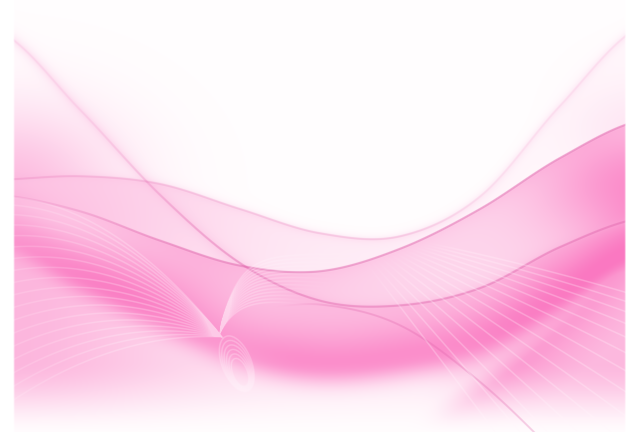
Give the GLSL for this background, as a Shadertoy shader.

```glsl
// Pink silk waves on white paper: translucent sheets bounded by smooth curves,
// a soft dark fold, fine contour strokes and fans of pale hairlines.
// Sheets are layered as one "ink" amount, then tinted; hairlines come from loops.

// Smooth curve through nine evenly spaced heights across the canvas.
float curve(float x, float k[9]) {
    float g = clamp(x, 0.0, 1.0) * 8.0;
    int i = min(int(g), 7);
    float t = g - float(i);
    float a = k[max(i - 1, 0)], b = k[i], c = k[i + 1], d = k[min(i + 2, 8)];
    return b + 0.5 * t * (c - a + t * (2.0 * a - 5.0 * b + 4.0 * c - d
             + t * (3.0 * (b - c) + d - a)));
}

// Distance to the zero line of a field, in canvas heights.
float lineDistance(float field) {
    float slope = length(vec2(dFdx(field), dFdy(field))) * iResolution.y;
    return abs(field) / max(slope, 1e-4);
}

float stroke(float field, float width) {
    return 1.0 - smoothstep(width, width + 1.5 / iResolution.y, lineDistance(field));
}

// Coverage of the area below an edge.
float below(float field, float softness) {
    return 1.0 - smoothstep(-softness, softness, field);
}

float glow(vec2 p, vec2 center, vec2 radius) {
    vec2 q = (p - center) / radius;
    return exp(-dot(q, q));
}

// Pale hairlines: left fan, central arch, right fan and a small nested loop.
float hairlines(vec2 p, float aspect) {
    float sum = 0.0;
    for (int i = 0; i < 18; i++) {
        float s = pow(float(i) / 17.0, 1.15);
        float u = (p.x - 0.022) / 0.325;
        float fan = mix(mix(0.543, 0.075, s), 0.22, u) + mix(0.27, 0.17, s) * u * (1.0 - u);
        float fade = (1.0 - smoothstep(0.96, 1.01, u)) * mix(0.6, 1.0, smoothstep(0.0, 0.6, u));
        sum += stroke(p.y - fan, 0.0) * fade * 0.27;
    }
    for (int i = 0; i < 14; i++) {
        float s = float(i) / 13.0;
        float v = max(p.x - 0.342, 0.0) / 0.255;
        float arch = 0.225 + mix(0.187, 0.085, s) * (1.0 - exp(-9.0 * v)) - 0.05 * s * v * v;
        float reach = smoothstep(0.0, 0.02, v) * (1.0 - smoothstep(0.15, mix(0.95, 0.55, s), v));
        sum += stroke(p.y - arch, 0.0) * reach * 0.28;

        float dx = p.x - mix(0.565, 0.66, s);
        float ray = mix(0.405, 0.44, s) - 1.9 * pow(0.16, s) * dx - 0.2 * dx * dx;
        sum += stroke(p.y - ray, 0.0) * smoothstep(0.0, 0.08, dx) * 0.28;
    }
    for (int i = 0; i < 6; i++) {
        float k = 1.0 - 0.1 * float(i);
        vec2 q = (p - vec2(0.370, 0.158) - vec2(0.001, -0.004) * float(i)) * vec2(aspect, 1.0);
        q = mat2(0.93, -0.37, 0.37, 0.93) * q;
        sum += stroke(length(q / (k * vec2(0.034, 0.068))) - 1.0, 0.0) * 0.27;
    }
    return min(sum, 0.55);
}

void mainImage(out vec4 fragColor, in vec2 fragCoord) {
    vec2 p = fragCoord / iResolution.xy;
    float x = p.x, y = p.y;

    // Signed heights above the main curves
    float veil = y - curve(x, float[9](0.584, 0.592, 0.574, 0.516, 0.460, 0.453, 0.545, 0.755, 0.938));
    float wave = y - curve(x, float[9](0.549, 0.511, 0.443, 0.385, 0.372, 0.424, 0.516, 0.634, 0.721));
    float sweep = y - curve(x, float[9](0.927, 0.746, 0.549, 0.391, 0.304, 0.293, 0.333, 0.428, 0.495));
    float thread = y - curve(x, float[9](0.345, 0.345, 0.320, 0.285, 0.295, 0.247, 0.116, -0.060, -0.250));
    float fold = y - curve(x, float[9](0.457, 0.358, 0.266, 0.185, 0.148, 0.164, 0.208, 0.312, 0.420));

    // Translucent sheets, from back to front
    float ink = 0.48 * glow(p, vec2(0.01, 0.57), vec2(0.17, 0.18));
    ink += 0.12 * glow(p, vec2(1.0, 0.72), vec2(0.09, 0.12));
    float veilInk = 0.11 - 0.06 * smoothstep(0.6, 0.85, x)
                  + 0.35 * glow(p, vec2(0.0, 0.5), vec2(0.34, 0.3))
                  + 0.12 * glow(p, vec2(1.0, 0.70), vec2(0.1, 0.1));
    ink = mix(ink, veilInk, below(veil, 0.006));
    float waveInk = 0.29 + 0.30 * glow(p, vec2(0.22, 0.34), vec2(0.24, 0.14))
                  + 0.55 * glow(p, vec2(1.0, 0.57), vec2(0.15, 0.14))
                  + 0.10 * exp(-abs(wave) * 40.0);
    ink = mix(ink, waveInk, below(wave, 0.006));
    float sweepInk = 0.48 + 0.16 * smoothstep(0.65, 0.95, x);
    ink = mix(ink, sweepInk, below(sweep, 0.007) * smoothstep(0.3, 0.48, x));

    // Dark fold fading into the pale floor
    float floorInk = 0.16 + 0.38 * exp(-x * x / 0.08) + 0.36 * smoothstep(0.64, 0.86, x);
    ink = mix(ink, floorInk, below(fold + 0.03, 0.06));
    float foldWidth = fold > 0.0 ? 0.085 : 0.040;
    ink += 0.38 * exp(-fold * fold / (foldWidth * foldWidth));

    // Diagonal sheet in the lower right
    float diagonal = 0.017 + 0.95 * (x - 0.677) + 0.9 * (x - 0.677) * (x - 0.677) - y;
    float sheetInk = 0.38 + 0.40 * exp(-max(diagonal, 0.0) * 7.0);
    ink = mix(ink, max(ink, sheetInk), smoothstep(-0.06, 0.03, diagonal) * smoothstep(0.62, 0.72, x));
    ink *= smoothstep(-0.015, 0.165, y);
    vec3 color = mix(vec3(1.0, 0.992, 0.995), vec3(0.98, 0.47, 0.755), clamp(ink, 0.0, 1.0));

    // Contour strokes with soft halos
    vec3 rose = vec3(0.86, 0.36, 0.65);
    vec3 blush = vec3(0.98, 0.68, 0.85);
    color = mix(color, blush, 0.26 * exp(-lineDistance(veil) * 130.0));
    color = mix(color, blush, 0.38 * exp(-lineDistance(sweep) * 100.0));
    color = mix(color, rose, 0.20 * stroke(veil, 0.0006) * (1.0 - 0.7 * smoothstep(0.6, 0.8, x)));
    color = mix(color, rose, 0.46 * stroke(wave, 0.0007) * mix(0.4, 1.0, smoothstep(0.05, 0.3, x)));
    color = mix(color, rose, stroke(sweep, 0.0007) * mix(0.06, 0.40, smoothstep(0.1, 0.4, x)));
    color = mix(color, rose, 0.28 * stroke(thread, 0.0005) * smoothstep(0.42, 0.55, x));
    color = mix(color, vec3(1.0, 0.96, 0.985), hairlines(p, iResolution.x / iResolution.y));

    // White side margins
    float page = smoothstep(0.020, 0.024, x) * (1.0 - smoothstep(0.975, 0.979, x));
    fragColor = vec4(mix(vec3(1.0), color, page), 1.0);
}
```
